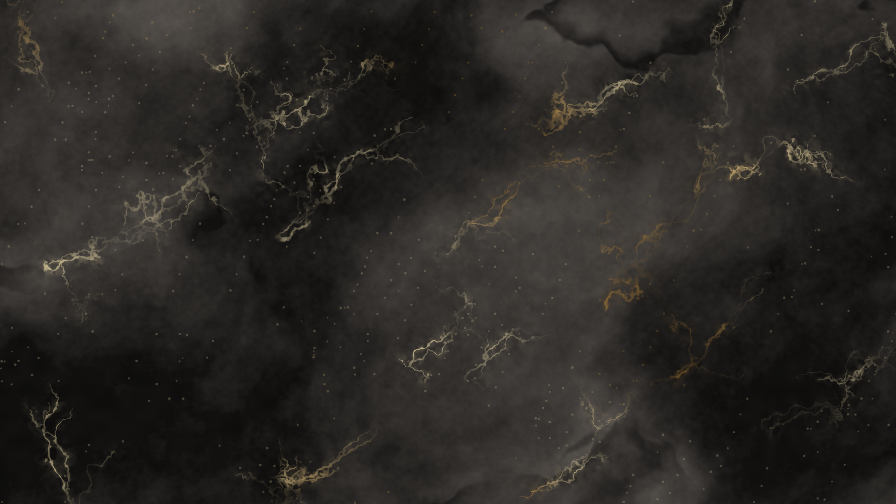
Reproduce this texture procedurally as a Shadertoy shader.

```glsl
float hash(vec2 p) {
    return fract(sin(dot(p, vec2(127.1, 311.7))) * 43758.5453);
}

float noise(vec2 p) {
    vec2 cell = floor(p), f = fract(p);
    f = f * f * (3.0 - 2.0 * f);
    float low = mix(hash(cell), hash(cell + vec2(1, 0)), f.x);
    float high = mix(hash(cell + vec2(0, 1)), hash(cell + vec2(1, 1)), f.x);
    return mix(low, high, f.y);
}

mat2 turn(float angle) {
    float c = cos(angle), s = sin(angle);
    return mat2(c, s, -s, c);
}

float fbm(vec2 p, int octaves, float gain) {
    float sum = 0.0, total = 0.0, amplitude = 1.0;
    for (int i = 0; i < octaves; i++) {
        sum += amplitude * noise(p);
        total += amplitude;
        amplitude *= gain;
        p = turn(0.6) * p * 2.03 + 17.3;
    }
    return sum / total;
}

vec2 warp(vec2 p, int octaves, float gain) {
    return vec2(fbm(p, octaves, gain), fbm(p + 31.7, octaves, gain)) - 0.5;
}

// x: distance to the segment, y: position along it
vec2 segment(vec2 p, vec2 a, vec2 b) {
    vec2 ab = b - a;
    float t = clamp(dot(p - a, ab) / dot(ab, ab), 0.0, 1.0);
    return vec2(length(p - a - ab * t), t);
}

// x: sharp line, y: soft dusty surround
vec2 strand(vec2 p, vec2 a, vec2 b, float width, float pixel) {
    vec2 s = segment(p, a, b);
    float fade = 1.0 - 0.5 * smoothstep(0.5, 1.0, s.y);
    float line = 1.0 - smoothstep(width * 0.3, width * fade + pixel, s.x);
    return vec2(line, exp(-s.x * 80.0)) * fade;
}

// A braided main strand with side branches
vec2 veinCluster(vec2 p, vec2 braid, vec2 id, vec2 center, float pixel) {
    float steep = step(0.72, hash(id + 3.1));
    float angle = mix(0.25, 1.6, steep) + 0.75 * hash(id + 5.3);
    float reach = mix(0.14, 0.34, hash(id + 7.7));
    float width = mix(0.0022, 0.0048, hash(id + 9.2));
    vec2 along = vec2(cos(angle), sin(angle)) * reach;
    vec2 start = center - 0.5 * along;
    vec2 vein = strand(p, start, start + along, width, pixel);
    vein = max(vein, 0.75 * strand(braid, start, start + along, width * 0.7, pixel));
    for (int i = 0; i < 3; i++) {
        vec2 seed = id + 13.7 * float(i + 1);
        float side = hash(seed) < 0.5 ? -1.0 : 1.0;
        vec2 root = start + along * hash(seed + 1.9);
        vec2 twig = turn(side * mix(0.4, 1.4, hash(seed + 2.3))) * along;
        twig *= mix(0.2, 0.5, hash(seed + 4.1));
        vein = max(vein, 0.8 * strand(braid, root, root + twig, width * 0.8, pixel));
    }
    return vein * mix(0.5, 1.0, hash(id + 11.4));
}

vec2 veinField(vec2 p, float pixel) {
    vec2 bent = p + 0.15 * warp(p * 4.0, 3, 0.5);
    vec2 main = bent + 0.1 * warp(p * 14.0, 5, 0.58);
    vec2 braid = bent + 0.115 * warp(p * 15.0 + 57.0, 5, 0.58);
    vec2 field = vec2(0.0);
    for (int x = 0; x < 6; x++) {
        for (int y = 0; y < 4; y++) {
            vec2 id = vec2(x, y);
            if (hash(id + 21.3) < 0.08) continue;
            vec2 jitter = vec2(hash(id + 1.2), hash(id + 2.6));
            vec2 center = (id + 0.1 + 0.8 * jitter) * vec2(0.3, 0.25);
            field = max(field, veinCluster(main, braid, id, center, pixel));
        }
    }
    return field;
}

// Smoky, mottled stone brightness with dark, one-sided folds
float stoneTone(vec2 p) {
    vec2 flow = turn(-0.65) * p * vec2(2.0, 3.4) + 1.3 * warp(p * 2.6 + 8.0, 5, 0.5);
    float tone = 0.157 + 0.46 * (fbm(flow + 4.0, 6, 0.52) - 0.5);
    vec2 fromHaze = p - vec2(1.2, 0.62);
    tone += 0.06 * exp(-3.5 * dot(fromHaze, fromHaze));
    float fold = fbm(flow * 0.9 + 43.0, 5, 0.5) + 0.07 * (fbm(p * 14.0, 4, 0.6) - 0.5);
    float crease = smoothstep(0.54, 0.575, fold) * (1.0 - smoothstep(0.575, 0.7, fold));
    tone *= 1.0 - 0.5 * crease * smoothstep(0.35, 0.65, noise(p * 4.0 + 3.0));
    tone += 0.09 * (fbm(p * 13.0 + 2.0, 5, 0.7) - 0.5);
    tone += 0.035 * (fbm(p * 90.0, 2, 0.8) - 0.5);
    return max(tone, 0.05 + 0.02 * noise(p * 40.0));
}

// Round specks of varied size, one per cell at most
float dust(vec2 p, float density, float scale, float pixel) {
    vec2 cell = floor(p * scale);
    vec2 spot = 0.3 + 0.4 * vec2(hash(cell + 6.1), hash(cell + 8.9));
    float radius = mix(0.08, 0.25, hash(cell + 4.7));
    float d = length(fract(p * scale) - spot);
    float disc = 1.0 - smoothstep(radius, radius + pixel * scale, d);
    return disc * step(hash(cell), density);
}

void mainImage(out vec4 fragColor, in vec2 fragCoord) {
    float pixel = 1.0 / iResolution.y;
    vec2 p = fragCoord * pixel;
    vec3 stoneTint = vec3(1.045, 0.985, 0.93);
    vec3 cream = vec3(0.80, 0.74, 0.57);
    vec3 amber = vec3(0.66, 0.47, 0.19);

    vec3 color = stoneTint * stoneTone(p);

    // Broken gold lines, grainy veil and loose flecks
    vec2 vein = veinField(p, pixel);
    float patches = mix(0.25, 1.0, smoothstep(0.3, 0.65, noise(p * 17.0)));
    float grain = smoothstep(0.4, 0.68, fbm(p * 85.0, 2, 0.6));
    float gold = vein.x * patches * mix(0.6, 1.0, grain);
    gold = max(gold, 0.34 * vein.y * grain * patches);
    float drift = smoothstep(0.62, 0.9, noise(p * 6.0 + 9.0));
    gold = max(gold, 0.3 * dust(p, 0.03 * drift + 0.16 * vein.y * vein.y, 150.0, pixel));

    float warmth = smoothstep(0.52, 0.85, noise(p * 3.1 + 12.0));
    color = mix(color, mix(cream, amber, warmth), gold * 0.92);
    fragColor = vec4(color, 1.0);
}
```
